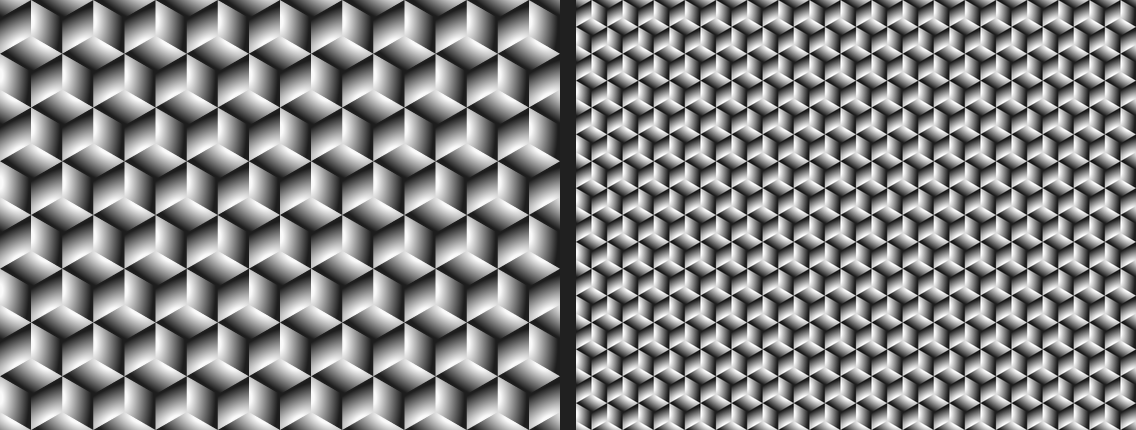
Left, the tile; right, the same tile 2 across and 2 down.
Reproduce this pattern procedurally as a Shadertoy shader.

```glsl
// Tumbling blocks: hexagons split into three rhombic faces, each shaded from
// a bright edge to a dark far corner. Hexagon centres come from two interleaved
// rectangular grids; one face is shaded and reused by a third of a turn.

const float TAU = 6.2831853;
const float SQRT3 = 1.7320508;
const vec2 REPEATS = vec2(9.0, 4.0);   // whole cells across and down
const vec2 CELL = vec2(SQRT3, 3.0);    // cell size for hexagons of side 1
const int SAMPLES = 4;                 // subsamples per axis

const float LIGHT = 0.98;
const float DARK = 0.115;

// Offset from the nearest point of a grid that passes through origin
vec2 gridOffset(vec2 p, vec2 origin, vec2 cell) {
    return mod(p - origin + 0.5 * cell, cell) - 0.5 * cell;
}

// Offset from the nearest hexagon centre
vec2 hexOffset(vec2 p) {
    vec2 first = vec2(0.0, 0.5);
    vec2 a = gridOffset(p, first, CELL);
    vec2 b = gridOffset(p, first + 0.5 * CELL, CELL);
    return dot(a, a) < dot(b, b) ? a : b;
}

// Folds the three faces into one: x runs along the bright edge, y away from it
vec2 faceCoords(vec2 offset) {
    float angle = atan(offset.y, offset.x + 1e-6);
    float turn = mod(-TAU / 12.0 - angle, TAU / 3.0);
    return length(offset) * vec2(cos(turn), sin(turn));
}

// Elliptical falloff centred on the bright edge
float faceShade(vec2 face, float centre, float stretch) {
    float d = length(vec2((face.x - centre) * stretch, face.y));
    return mix(LIGHT, DARK, clamp((d - 0.08) / 0.73, 0.0, 1.0));
}

float blocks(vec2 uv) {
    vec2 p = uv * REPEATS * CELL;
    return faceShade(faceCoords(hexOffset(p)), 0.4, 0.45);
}

void mainImage(out vec4 fragColor, in vec2 fragCoord) {
    // Average subsamples to smooth the face edges
    float sum = 0.0;
    for (int j = 0; j < SAMPLES; j++) {
        for (int i = 0; i < SAMPLES; i++) {
            vec2 jitter = (vec2(i, j) + 0.5) / float(SAMPLES) - 0.5;
            sum += blocks((fragCoord + jitter) / iResolution.xy);
        }
    }
    fragColor = vec4(vec3(sum / float(SAMPLES * SAMPLES)), 1.0);
}
```
